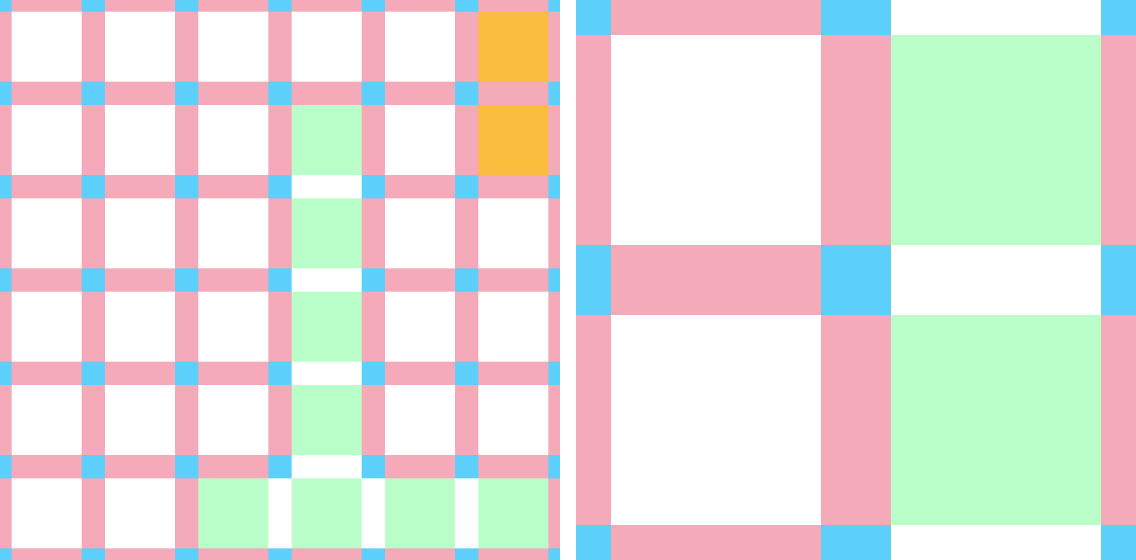
Left, the full canvas; right, a detail of the centre.
Reproduce this pattern procedurally as a WebGL 2 fragment shader.

```glsl
#version 300 es
precision highp float;

uniform vec2 u_resolution;
out vec4 outColor;

const float CELLS = 6.0;
const float ROOM_HALF = 0.375; // half width of a room, in cells

const vec3 ROOM_WHITE = vec3(1.0);
const vec3 WALL_PINK = vec3(0.96, 0.665, 0.725);
const vec3 JOINT_BLUE = vec3(0.36, 0.81, 0.98);
const vec3 PATH_GREEN = vec3(0.73, 1.0, 0.79);
const vec3 GOAL_ORANGE = vec3(0.98, 0.74, 0.24);

// True when a cell lies in the block from first to last, inclusive
bool inBlock(vec2 cell, vec2 first, vec2 last) {
    return all(greaterThan(cell, first - 0.5)) && all(lessThan(cell, last + 0.5));
}

// The path is a bottom row crossed by one column
bool isPath(vec2 cell) {
    return inBlock(cell, vec2(2.0, 0.0), vec2(5.0, 0.0))
        || inBlock(cell, vec2(3.0, 0.0), vec2(3.0, 4.0));
}

bool isGoal(vec2 cell) {
    return inBlock(cell, vec2(5.0, 4.0), vec2(5.0, 5.0));
}

vec3 roomColor(vec2 cell) {
    if (isPath(cell)) return PATH_GREEN;
    return isGoal(cell) ? GOAL_ORANGE : ROOM_WHITE;
}

// A wall opens when the path runs through both of its cells
vec3 wallColor(vec2 cell, vec2 direction) {
    return isPath(cell) && isPath(cell - direction) ? ROOM_WHITE : WALL_PINK;
}

// Smooth coverage of a room along each axis
vec2 roomCoverage(vec2 grid, vec2 pixel) {
    vec2 edgeDistance = ROOM_HALF - abs(fract(grid) - 0.5);
    return clamp(edgeDistance / pixel + 0.5, 0.0, 1.0);
}

void main() {
    vec2 grid = gl_FragCoord.xy / u_resolution * CELLS;
    vec2 pixel = CELLS / u_resolution;
    vec2 cell = floor(grid);
    vec2 nearestWall = floor(grid + 0.5);
    vec2 inside = roomCoverage(grid, pixel);

    // Walls beside and between the rooms
    vec3 sideWall = wallColor(vec2(nearestWall.x, cell.y), vec2(1.0, 0.0));
    vec3 levelWall = wallColor(vec2(cell.x, nearestWall.y), vec2(0.0, 1.0));

    // Blend joints, walls and rooms by coverage
    vec3 wallBand = mix(JOINT_BLUE, levelWall, inside.x);
    vec3 roomBand = mix(sideWall, roomColor(cell), inside.x);
    outColor = vec4(mix(wallBand, roomBand, inside.y), 1.0);
}
```
